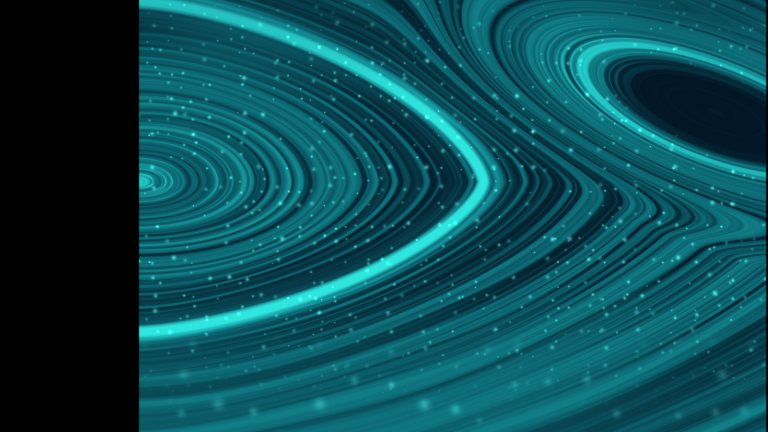
Give the GLSL for this background, as a Shadertoy shader.

```glsl
// Two glowing whirls of fine cyan strands with drifting sparks, framed by dark side bands.
// A scalar stream field joins a pointed oval and a tilted oval; its level sets are
// shaded with layered one-dimensional noise, then a bright ribbon and dots are added.

const vec2 LEFT_EYE = vec2(0.322, 0.579);
const vec2 RIGHT_EYE = vec2(1.655, 0.741);
const vec3 ABYSS = vec3(0.008, 0.075, 0.135);
const vec3 TEAL = vec3(0.045, 0.405, 0.450);
const vec3 CYAN = vec3(0.150, 0.860, 0.840);

float hash1(float n) {
    return fract(sin(n * 127.1) * 4375.85);
}

vec2 hash2(vec2 c) {
    vec2 q = vec2(dot(c, vec2(127.1, 311.7)), dot(c, vec2(269.5, 183.3)));
    return fract(sin(q) * 4375.85);
}

float noise1(float x) {
    float f = fract(x);
    return mix(hash1(floor(x)), hash1(floor(x) + 1.0), f * f * (3.0 - 2.0 * f));
}

float bell(float x, float width) {
    return exp(-x * x / (width * width));
}

// Oval about the left eye, rounder inside and more pointed outside; 1 on the ribbon.
float leftOval(vec2 p) {
    vec2 d = p - LEFT_EYE;
    vec2 q = abs(d) / vec2(0.797, d.y > 0.0 ? 0.417 : 0.348);
    float n = mix(2.0, 1.5, smoothstep(0.2, 1.0, length(q)));
    return pow(pow(q.x, n) + pow(q.y, n), 1.0 / n);
}

// Tilted ellipse about the right eye; 1 on its bright rim.
float rightOval(vec2 p) {
    vec2 d = p - RIGHT_EYE;
    vec2 axis = vec2(0.934, -0.358);
    return length(vec2(dot(d, axis) / 0.352, dot(d, axis.yx * vec2(1, -1) * vec2(-1, -1)) / 0.120));
}

// Stream value: the right whirl takes over close to its eye.
float stream(vec2 p) {
    float a = leftOval(p), b = rightOval(p);
    float s = mix(2.6 - 0.5 * b, a, smoothstep(1.3, 2.6, b));
    return s - 0.2 * exp(-6.0 * s);
}

// One layer of strands, fading to its mean when finer than a pixel.
float strands(float s, float freq, float pixel) {
    return mix(noise1(s * freq + freq), 0.5, smoothstep(0.45, 1.2, freq * pixel));
}

// Scattered round sparks, one candidate per cell.
float sparks(vec2 p, float cells, float radius, float share) {
    vec2 cell = floor(p * cells);
    vec2 h = hash2(cell);
    vec2 center = (cell + 0.25 + 0.5 * h) / cells;
    float pick = hash2(cell + 47.0).x;
    float size = radius * (0.6 + 0.6 * h.y);
    return step(pick, share) * (0.4 + 0.6 * h.x) * bell(length(p - center), size);
}

void mainImage(out vec4 fragColor, in vec2 fragCoord) {
    vec2 p = fragCoord / iResolution.y;
    float px = 1.0 / iResolution.y;
    float a = leftOval(p), b = rightOval(p), s = stream(p);

    // Field slope turns stream differences into canvas distances.
    float e = 0.003;
    vec2 slope = vec2(stream(p + vec2(e, 0)) - stream(p - vec2(e, 0)),
                      stream(p + vec2(0, e)) - stream(p - vec2(0, e))) / (2.0 * e);
    float grad = max(length(slope), 0.4);

    // Strands, with slow drift across the flow and softer focus near top and bottom.
    float t = s + 0.008 * sin(p.x * 7.0 + p.y * 5.0 + s * 9.0);
    float focus = smoothstep(0.02, 0.32, p.y) * (1.0 - 0.6 * smoothstep(0.8, 1.0, p.y));
    float broad = strands(t, 19.0, grad * px);
    float fine = 0.55 * strands(t, 58.0, grad * px) + 0.45 * strands(s, 125.0, grad * px);
    float weave = smoothstep(0.22, 0.85, mix(broad, fine, 0.25 + 0.4 * focus));

    // Broad light: core glow, upper-left haze, lower haze and the right rim.
    float core = exp(-4.5 * a);
    float upperHaze = bell(length((p - vec2(0.5, 0.84)) * vec2(0.8, 1.3)), 0.22);
    float lowerHaze = smoothstep(0.42, 0.05, p.y) * (1.0 - 0.5 * smoothstep(1.1, 1.75, p.x));
    float rim = bell(b - 0.96, 0.2) * (0.65 + 0.35 * smoothstep(1.7, 1.35, p.x));
    float gain = 0.66 + 0.45 * core - 0.35 * upperHaze - 0.25 * lowerHaze;
    float light = 0.13 + gain * weave + 0.3 * core + 0.24 * upperHaze + 0.24 * lowerHaze;
    light += rim * (0.22 + 0.3 * weave);
    light *= 1.0 - 0.4 * smoothstep(1.25, 1.75, p.x) * smoothstep(0.86, 1.0, p.y);
    light *= mix(0.12, 1.0, smoothstep(0.5, 0.8, b + 0.5 * (p.y - RIGHT_EYE.y)));

    vec3 color = mix(ABYSS, TEAL, smoothstep(-0.05, 0.65, light));
    color = mix(color, CYAN, 0.85 * smoothstep(0.55, 1.3, light));

    // Bright ribbon with a soft halo, dimmer toward its upper end.
    float ribbonDist = abs(s - 1.0) / grad;
    float power = mix(1.0, 0.68, smoothstep(0.72, 0.98, p.y));
    float ribbon = 1.0 - smoothstep(0.006, 0.018 + px, ribbonDist);
    color += CYAN * 0.16 * power * bell(ribbonDist, 0.035);
    color = mix(color, CYAN + vec3(0.03, 0.04, 0.03), ribbon * power);

    // Sharp sparks in focus, larger pale discs near the lower edge.
    float dots = sparks(p, 24.0, 0.0045, 0.45) + sparks(p + 3.7, 37.0, 0.003, 0.3);
    float discs = sparks(p + 8.3, 13.0, 0.011, 0.4) * smoothstep(0.28, 0.08, p.y);
    float open = smoothstep(0.6, 0.95, b);
    color += vec3(0.30, 0.62, 0.55) * open * (0.8 * dots * focus + 0.4 * discs);

    // Black side bands.
    float frame = smoothstep(-px, px, p.x - 0.3218) * smoothstep(-px, px, 1.7735 - p.x);
    fragColor = vec4(clamp(color, 0.0, 1.0) * frame, 1.0);
}
```
